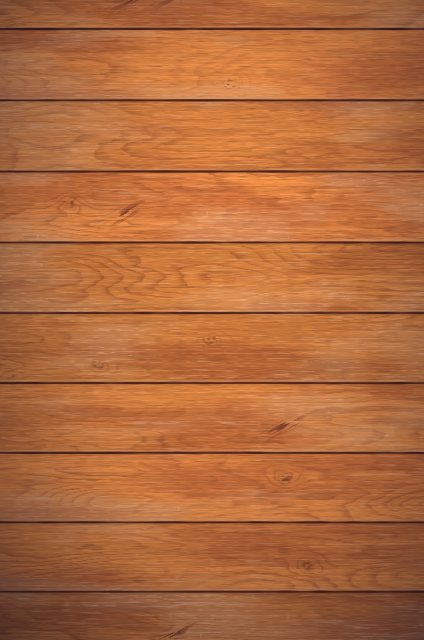
This texture is drawn by a Shadertoy shader. Its source:

```glsl
const float PITCH = 0.1099;        // plank height, in canvas heights
const float FIRST_GAP = 0.0755;    // height of the lowest gap
const float BOW = 0.038;           // uneven spacing, in planks
const float GAP_HALF = 0.0011;
const float GAP_SOFTNESS = 0.0013;
const float BEVEL_OFFSET = 0.0038;
const float RING_COUNT = 8.0;
const float RING_DEPTH = 0.50;
const float STREAK_DEPTH = 0.13;
const float WEAR = 0.60;
const float VIGNETTE = 1.10;
const vec2 LIGHT_CENTRE = vec2(0.53, 0.57);
const vec3 HONEY = vec3(0.88, 0.525, 0.255);
const vec3 RUST = vec3(0.70, 0.365, 0.20);
const vec3 PALE = vec3(0.89, 0.67, 0.50);
const vec3 BRUISE = vec3(0.42, 0.19, 0.15);
const vec3 GAP_COLOR = vec3(0.27, 0.11, 0.09);
const vec3 SHADE_TINT = vec3(0.05, 0.03, 0.10);

float hash(vec2 p) {
    return fract(sin(dot(p, vec2(127.1, 311.7))) * 43758.5453);
}

float noise(vec2 p) {
    vec2 i = floor(p), f = fract(p);
    f = f * f * (3.0 - 2.0 * f);
    return mix(mix(hash(i), hash(i + vec2(1, 0)), f.x),
               mix(hash(i + vec2(0, 1)), hash(i + vec2(1, 1)), f.x), f.y);
}

float fbm(vec2 p) {
    float sum = 0.0, amp = 0.5;
    for (int i = 0; i < 4; i++) {
        sum += amp * noise(p);
        p = p * 2.03 + 17.3;
        amp *= 0.5;
    }
    return sum;
}

// Knots bend the rings (x) and stain the wood (y); scuffs only stain it
vec2 blemishes(vec2 q, float id) {
    vec2 result = vec2(0.0);
    for (int i = 0; i < 2; i++) {
        vec2 key = vec2(id + 20.0, float(i) * 7.0 + 3.0);
        vec2 centre = vec2(0.66 * hash(key), PITCH * mix(0.2, 0.8, hash(key + 1.7)));
        vec2 d = q - centre;
        float kind = hash(key + 4.1);
        if (kind < 0.4) {
            d += 0.007 * (vec2(noise(q * 90.0), noise(q * 90.0 + 40.0)) - 0.5);
            float r = length(d * vec2(0.6, 1.0));
            result.x += 0.3 * exp(-r * r / 0.0002);
            float core = exp(-r * r / 0.00004);
            result.y += 0.8 * core * smoothstep(0.35, 0.75, noise(q * vec2(230.0, 330.0)));
        } else if (kind < 0.6) {
            d = mat2(0.88, -0.47, 0.47, 0.88) * d;
            vec2 e = d * vec2(30.0, 120.0);
            float streaks = noise(d * vec2(60.0, 450.0) + id);
            result.y += 0.9 * exp(-dot(e, e)) * smoothstep(0.42, 0.72, streaks);
        }
    }
    return result;
}

vec3 plank(vec2 q, float id) {
    float seed = 31.0 * hash(vec2(id + 9.0, 2.0));
    vec2 mark = blemishes(q, id);

    // Arched growth rings: thin sharp contours of a smooth stretched field
    float field = noise(vec2(q.x * 3.6, q.y * 21.0) + seed);
    field += 0.35 * noise(vec2(q.x * 8.0, q.y * 50.0) - seed) + mark.x;
    field += 0.035 * noise(q * vec2(60.0, 260.0) + seed);
    float phase = fract(field * RING_COUNT);
    float ring = smoothstep(0.35, 0.88, phase) * (1.0 - smoothstep(0.90, 1.0, phase));
    ring *= ring * (0.4 + 0.6 * smoothstep(0.35, 0.6, fbm(q * vec2(5.0, 14.0) + seed)));

    // Fine fibres run along the plank
    float fibre = noise(vec2(q.x * 11.0, q.y * 480.0) + seed);
    float pore = noise(vec2(q.x * 110.0, q.y * 720.0) - seed);
    float broad = fbm(vec2(q.x * 4.0, q.y * 24.0) - seed);

    vec3 col = mix(HONEY, RUST, 0.66 * smoothstep(0.38, 0.72, broad));
    col = mix(col, RUST * 0.92, RING_DEPTH * ring);
    col *= 1.0 + STREAK_DEPTH * (fibre + pore - 1.0);
    col *= mix(0.90, 1.06, hash(vec2(id + 5.0, 8.0)));

    // Worn varnish: broad patches, sparse bare fibres, scratches and chips
    float patchy = smoothstep(0.42, 0.68, fbm(q * vec2(6.0, 19.0) + seed * 2.0));
    float bare = smoothstep(0.55, 0.9, 0.5 * pore + 0.5 * fibre);
    col = mix(col, PALE, WEAR * (patchy * (0.55 + 0.45 * bare) + 0.25 * bare));
    float scratch = smoothstep(0.80, 0.95, noise(vec2(q.x * 24.0, q.y * 560.0 + q.x * 9.0) + seed));
    col = mix(col, PALE, 0.38 * scratch);
    float slit = smoothstep(0.84, 0.97, noise(vec2(q.x * 30.0, q.y * 500.0 - q.x * 12.0) - seed));
    col = mix(col, RUST * 0.8, 0.40 * slit * (1.0 - 0.6 * patchy));
    float chip = smoothstep(0.94, 0.99, noise(q * vec2(110.0, 200.0) + seed));
    col = mix(col, PALE * 1.05, 0.5 * chip * patchy);

    return mix(col, BRUISE, clamp(0.85 * mark.y, 0.0, 0.85));
}

void mainImage(out vec4 fragColor, in vec2 fragCoord) {
    vec2 uv = fragCoord / iResolution.xy;
    vec2 p = fragCoord / iResolution.y;
    float px = 1.0 / iResolution.y;

    // Split the height into planks
    float row = (p.y - FIRST_GAP) / PITCH;
    row += BOW * sin(3.14159 * row / 8.0);
    float id = floor(row);
    float f = row - id;
    vec3 col = plank(vec2(p.x, f * PITCH), id);

    // Thin continuous gap with soft shade and a worn bevel above it
    float joint = floor(row + 0.5);
    float g = (row - joint) * PITCH;
    float ragged = noise(vec2(p.x * 40.0, joint * 13.0));
    col *= 1.0 - 0.24 * exp(-abs(g) / 0.0022);
    float bevel = exp(-pow((g - BEVEL_OFFSET) / 0.0012, 2.0));
    col = mix(col, PALE, 0.65 * bevel * (0.4 + 0.6 * ragged));
    float width = GAP_HALF * (0.8 + 0.5 * ragged);
    float soft = max(GAP_SOFTNESS, 0.6 * px);
    float gap = 1.0 - smoothstep(width - 0.5 * soft, width + soft, abs(g));
    col = mix(col, GAP_COLOR, (0.75 + 0.2 * ragged) * gap);

    // Darkened, slightly cooler corners
    vec2 d = uv - LIGHT_CENTRE;
    float falloff = dot(d, d);
    col = col * (1.04 - VIGNETTE * falloff) + SHADE_TINT * falloff;
    fragColor = vec4(clamp(col, 0.0, 1.0), 1.0);
}
```
